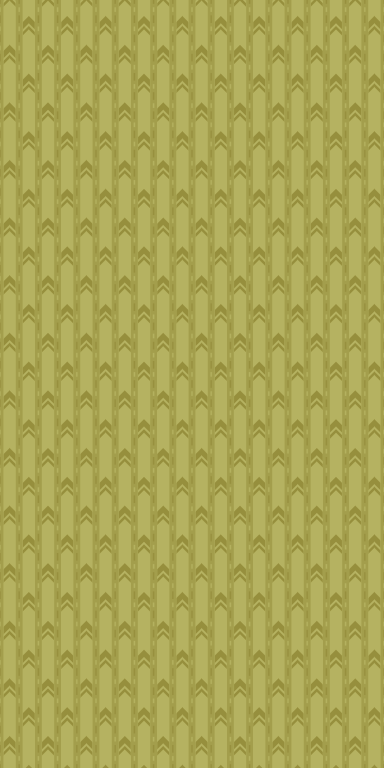
Reproduce this pattern procedurally as a WebGL 2 fragment shader.

```glsl
#version 300 es
precision highp float;

uniform vec2 u_resolution;
out vec4 outColor;

const float COLUMNS = 20.0;
const float ROW_PERIOD = 3.0;   // vertical repeat, in column widths
const float ARROW_TOP = 1.667;  // apex height in even columns

const vec3 PANEL = vec3(0.71, 0.70, 0.38);
const vec3 BAND = vec3(0.64, 0.62, 0.30);
const vec3 DARK = vec3(0.59, 0.56, 0.24);

// Smooth coverage of an interval centred on zero.
float interval(float x, float halfWidth, float blur) {
    return clamp((halfWidth - abs(x)) / blur + 0.5, 0.0, 1.0);
}

// Upward chevron; drop is the distance below the arrow's apex.
float chevron(float x, float drop, float start, float thickness, float blur) {
    float along = drop - abs(x) - start - 0.5 * thickness;
    return interval(along, 0.5 * thickness, blur * 1.414)
         * interval(x, 0.31, blur);
}

// Thick chevron followed by a thin one.
float arrow(float x, float drop, float blur) {
    return max(chevron(x, drop, 0.0, 0.38, blur),
               chevron(x, drop, 0.52, 0.18, blur));
}

// Short vertical stitches repeated once per column width.
float stitches(float x, float y, float halfLength, float blur) {
    float coverage = min(1.0, 0.07 / blur);
    return interval(x, 0.035, max(blur, 0.07)) * coverage
         * interval(fract(y) - 0.5, halfLength, blur);
}

void main() {
    float blur = COLUMNS / u_resolution.x;
    vec2 p = gl_FragCoord.xy * blur;
    float column = floor(p.x);
    float x = fract(p.x) - 0.5;

    // Bands run along the column borders.
    float bandX = fract(p.x + 0.5) - 0.5;
    vec3 color = mix(PANEL, BAND, interval(bandX, 0.178, blur));

    // Light and dark stitches alternate on each band.
    color = mix(color, PANEL, stitches(bandX, p.y, 0.12, blur));
    color = mix(color, DARK, stitches(bandX, p.y + 0.5, 0.2, blur));

    // Neighbouring columns are offset by half a repeat.
    float top = ARROW_TOP - 0.5 * ROW_PERIOD * mod(column, 2.0);
    float drop = mod(top - p.y + 1.0, ROW_PERIOD) - 1.0;
    color = mix(color, DARK, arrow(x, drop, blur));

    outColor = vec4(color, 1.0);
}
```
